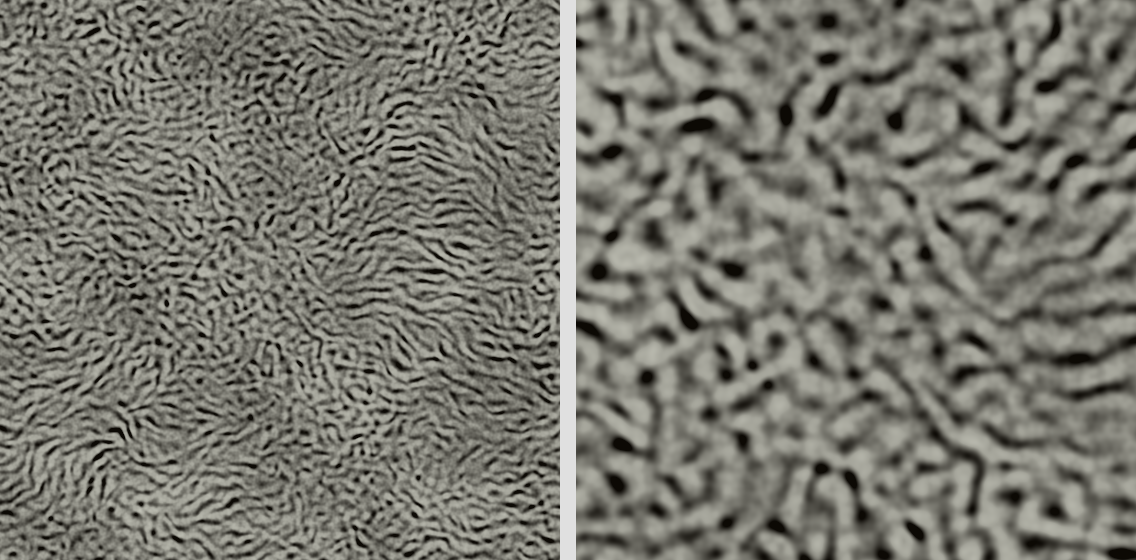
Left: the whole. Right: its middle third, enlarged.
Reproduce this texture procedurally as a Shadertoy shader.

```glsl
const vec3 DARK_GAP = vec3(0.10, 0.09, 0.07);
const vec3 LIGHT_PILE = vec3(0.64, 0.64, 0.60);
const float TAU = 6.2831853;
const float CURLS = 50.0;          // curl widths per canvas height
const float CURL_FALLOFF = 1.35;   // larger values give shorter curls
const float CURL_NORM = 0.93;      // brings the curl sum to unit deviation
const int CURLS_PER_CELL = 2;
const float WIGGLE = 0.35;
const float LEAN = 0.08;           // mean tilt of the rows, radians
const float TURN_BROAD = 1.5;
const float TURN_LOCAL = 1.7;
const float JITTER_MIN = 0.35;
const float JITTER_MAX = 1.3;
const float GAP_SKEW = 0.2;        // narrows the gaps, flattens the tops
const float MEAN_TONE = 0.68;
const float PILE_CONTRAST = 0.25;
const float PATCH_CONTRAST = 0.24;
const float FIBRE_CONTRAST = 0.30;

// Integer hash: three random values in 0..1 per lattice point
vec3 hash3(vec2 cell, int seed) {
    uvec3 v = uvec3(ivec3(ivec2(cell), seed)) * 1664525u + 1013904223u;
    v.x += v.y * v.z; v.y += v.z * v.x; v.z += v.x * v.y;
    v ^= v >> 16u;
    v.x += v.y * v.z; v.y += v.z * v.x; v.z += v.x * v.y;
    return vec3(v >> 8u) / 16777216.0;
}

float slope(vec2 cell, vec2 offset, int seed) {
    float angle = TAU * hash3(cell, seed).x;
    return dot(vec2(cos(angle), sin(angle)), offset);
}

float gradientNoise(vec2 p, int seed) {
    vec2 i = floor(p), f = p - i;
    vec2 u = f * f * f * (f * (f * 6.0 - 15.0) + 10.0);
    vec2 e = vec2(1.0, 0.0);
    return mix(mix(slope(i, f, seed), slope(i + e.xy, f - e.xy, seed), u.x),
               mix(slope(i + e.yx, f - e.yx, seed), slope(i + e.xx, f - e.xx, seed), u.x), u.y);
}

// Direction across the rows of curls
float rowAngle(vec2 uv) {
    return 0.25 * TAU - LEAN + TURN_BROAD * gradientNoise(uv * 4.0, 11)
         + TURN_LOCAL * gradientNoise(uv * 10.0, 12);
}

// Sum of short oriented waves scattered over a grid
float curls(vec2 p, float jitter) {
    vec2 home = floor(p);
    float sum = 0.0;
    for (int y = -2; y <= 2; y++)
    for (int x = -2; x <= 2; x++) {
        vec2 cell = home + vec2(x, y);
        float baseAngle = rowAngle((cell + 0.5) / CURLS);
        for (int k = 0; k < CURLS_PER_CELL; k++) {
            vec3 place = hash3(cell, 20 + k);
            vec3 wave = hash3(cell, 40 + k);
            vec2 d = p - cell - place.xy;
            float angle = baseAngle + jitter * (wave.x * 2.0 - 1.0);
            float frequency = mix(0.75, 1.2, wave.y);
            float phase = TAU * (frequency * dot(d, vec2(cos(angle), sin(angle))) + place.z);
            sum += exp(-CURL_FALLOFF * dot(d, d)) * cos(phase);
        }
    }
    return sum * CURL_NORM;
}

void mainImage(out vec4 fragColor, in vec2 fragCoord) {
    vec2 uv = fragCoord / iResolution.y;

    // Wavy pile, tidier in some areas than in others
    vec2 p = uv * CURLS;
    p += WIGGLE * vec2(gradientNoise(p * 0.7, 1), gradientNoise(p * 0.7, 2));
    float disorder = smoothstep(-0.35, 0.35, gradientNoise(uv * 3.0, 3));
    float pile = curls(p, mix(JITTER_MIN, JITTER_MAX, disorder));
    pile -= GAP_SKEW * (pile * pile - 1.0);

    // Broad worn patches and fine fibres
    float patches = gradientNoise(uv * 5.0, 4) + 0.6 * gradientNoise(uv * 14.0, 5);
    float fibres = gradientNoise(uv * 85.0, 6) + 0.6 * gradientNoise(uv * 170.0, 7);
    float relief = PILE_CONTRAST * (1.0 + 0.6 * gradientNoise(uv * 7.0, 8));

    float tone = MEAN_TONE + relief * pile + PATCH_CONTRAST * patches + FIBRE_CONTRAST * fibres;
    // Soft ceiling on the lightest tops
    tone -= 0.5 * max(tone - 1.0, 0.0);
    tone = max(tone, -0.1);
    fragColor = vec4(mix(DARK_GAP, LIGHT_PILE, tone), 1.0);
}
```
